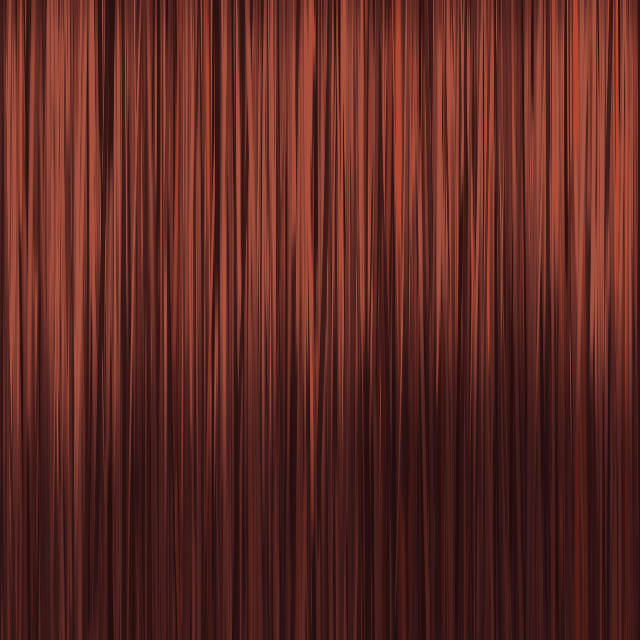
Reproduce this texture procedurally as a WebGL 1 fragment shader.

```glsl
precision highp float;
uniform vec2 u_resolution;

#define LAYERS 10
#define DENSE_COUNT 170.0
#define SPARSE_COUNT 34.0
#define THIN 0.0010
#define THICK 0.0042
#define LAYER_LEAN 0.026
#define STRAND_LEAN 1.2
#define DARKEST 0.10
#define BRIGHTEST 1.36
#define LOW_LIGHT 0.40
#define HIGH_LIGHT 1.14

float hash(vec2 p) {
  p = fract(p * vec2(0.1031, 0.1137));
  p += dot(p, p.yx + 33.33);
  return fract((p.x + p.y) * p.x * 91.7);
}

// Broad locks of hair, as layered sines across the width
float locks(float x) {
  return 0.5 * sin(x * 13.0 + 1.2) + 0.3 * sin(x * 31.0 + 4.0) + 0.2 * sin(x * 67.0);
}

// Sheen: a bright upper band that fades into shadow below
float sheen(vec2 uv, float shift) {
  float y = uv.y + shift + 0.04 * locks(uv.x) + 0.16 * (0.45 - uv.x);
  float band = mix(LOW_LIGHT, HIGH_LIGHT, smoothstep(0.2, 0.68, y));
  float topShade = 1.0 - 0.32 * smoothstep(0.88, 1.02, uv.y);
  float sideShade = 1.0 - 0.12 * smoothstep(0.2, 0.0, uv.x);
  float lowerDip = 1.0 - 0.25 * smoothstep(0.35, 0.75, uv.x) * smoothstep(0.5, 0.25, uv.y);
  return band * topShade * sideShade * lowerDip;
}

vec3 hairColor(float tone, float warmth, float shadow) {
  vec3 dark = vec3(0.115, 0.04, 0.045);
  vec3 auburn = vec3(0.37, 0.165, 0.145);
  vec3 copper = vec3(0.64, 0.315, 0.25);
  tone = clamp(tone, 0.0, 1.05);
  vec3 color = mix(dark, auburn, min(tone * 2.0, 1.0));
  color = mix(color, copper, max(tone * 2.0 - 1.0, 0.0));
  color *= mix(vec3(1.0), vec3(1.08, 0.84, 0.7), warmth);
  return color + vec3(0.0, 0.002, 0.01) * shadow * (1.0 - warmth);
}

// Paints one layer of separate strands over the color below
vec3 paintLayer(vec3 color, vec2 uv, float layer) {
  float depth = layer / float(LAYERS - 1);
  float count = mix(DENSE_COUNT, SPARSE_COUNT, depth);
  float lean = (hash(vec2(layer + 3.0, 71.0)) - 0.5) * LAYER_LEAN;
  float bend = 0.003 * sin(uv.y * 3.0 + uv.x * 9.0 + layer * 2.1);
  float x = (uv.x + lean * (uv.y - 0.5) + bend) * count + layer * 17.0;
  float column = floor(x);
  float pixel = count / u_resolution.x;

  for (int i = -1; i <= 1; i++) {
    vec2 id = vec2(column + float(i) + 40.0, layer * 13.0 + 5.0);
    float place = hash(id);
    float size = hash(id + 101.3);
    float value = hash(id + 211.7);
    float tint = hash(id + 317.1);
    float phase = hash(id + 431.9);

    float center = column + float(i) + 0.5 + (place - 0.5) * 0.5;
    center += (phase - 0.5) * STRAND_LEAN * (uv.y - 0.5);
    float halfWidth = min(mix(THIN, THICK, size * size) * count, 0.42);
    float across = abs(x - center);
    float edge = max(pixel * 0.55, halfWidth * 0.15);
    float cover = 1.0 - smoothstep(halfWidth - edge, halfWidth + edge, across);

    // Strands sink below and rise again along their length
    float rise = sin(uv.y * mix(1.5, 6.0, tint) + phase * 6.28);
    cover *= smoothstep(-0.65, -0.05, rise) * mix(0.88, 1.0, tint);

    float light = sheen(uv, (phase - 0.5) * 0.2);
    float roundness = min(across / halfWidth, 1.0);
    float tone = light * mix(DARKEST, BRIGHTEST, mix(value, smoothstep(0.0, 1.0, value), 0.5));
    tone *= (1.0 - 0.3 * roundness * roundness) * (1.0 + 0.12 * locks(uv.x));
    float warmth = smoothstep(0.62, 0.95, tint) * mix(0.5, 0.9, uv.x);
    color = mix(color, hairColor(tone, warmth, 1.0 - light), cover);
  }
  return color;
}

void main() {
  vec2 uv = gl_FragCoord.xy / u_resolution;

  // Soft mass of hair behind the strands
  float light = sheen(uv, 0.0);
  float mass = light * (0.66 + 0.2 * locks(uv.x + 0.01 * uv.y));
  vec3 color = hairColor(mass, 0.1, 1.0 - light);

  for (int i = 0; i < LAYERS; i++) {
    color = paintLayer(color, uv, float(i));
  }
  gl_FragColor = vec4(color, 1.0);
}
```
